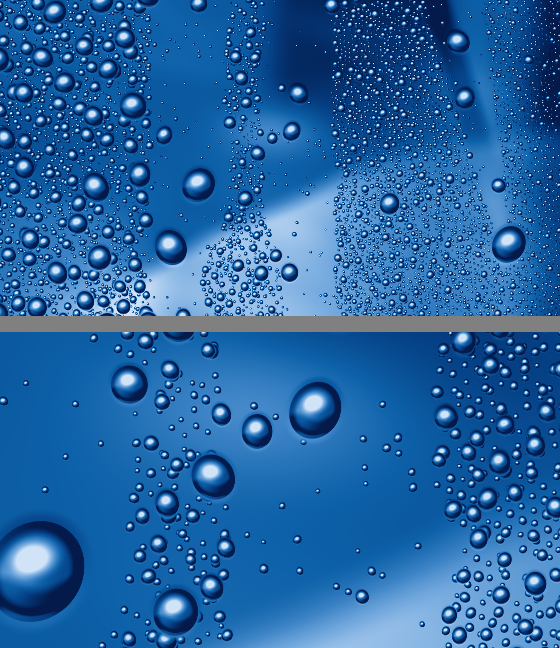
Top, the full canvas; bottom, a detail of the centre.
Give the GLSL for this texture, as a WebGL 1 fragment shader.

```glsl
precision highp float;
// Water drops condensed on blue glass, with clear lanes where water has run off.
// Staggered, jittered grids scatter the drops; zones set the odds of each size.
// Light is summed as one tone value, then coloured through a six-step blue ramp.
uniform vec2 u_resolution;

const vec3 NAVY = vec3(0.01, 0.10, 0.29);
const vec3 DEEP = vec3(0.02, 0.25, 0.52);
const vec3 MID  = vec3(0.05, 0.38, 0.66);
const vec3 SKY  = vec3(0.23, 0.51, 0.77);
const vec3 PALE = vec3(0.48, 0.68, 0.88);
const vec3 GLINT = vec3(0.82, 0.89, 0.97);

const float BASE_TONE = 1.75;
const float BAND_LIGHT = 2.35;
const float HALO = 1.28;        // clear ring around a drop, in drop radii
const float MAX_STRETCH = 0.18;

// Odds of a drop per zone: left, strip, middle and right, clear lane
const vec4 MIST_ODDS  = vec4(0.40, 0.50, 0.75, 0.05);
const vec4 SMALL_ODDS = vec4(0.50, 0.55, 0.72, 0.02);
const vec4 BEAD_ODDS  = vec4(0.70, 0.70, 0.65, 0.01);
const vec4 BOLD_ODDS  = vec4(0.80, 0.28, 0.03, 0.01);
const vec4 LARGE_ODDS = vec4(0.72, 0.00, 0.00, 0.00);
const vec4 GIANT_ODDS = vec4(0.00, 0.00, 0.05, 0.65);

float hash(vec2 p) {
  return fract(sin(dot(p, vec2(127.1, 311.7))) * 43758.5);
}

float noise(vec2 p) {
  vec2 i = floor(p), f = fract(p);
  f = f * f * (3.0 - 2.0 * f);
  return mix(mix(hash(i), hash(i + vec2(1, 0)), f.x),
             mix(hash(i + vec2(0, 1)), hash(i + vec2(1, 1)), f.x), f.y);
}

float between(float lo, float hi, float soft, float x) {
  return smoothstep(lo - soft, lo + soft, x) * (1.0 - smoothstep(hi - soft, hi + soft, x));
}

// Slanted lane on the right, narrowing towards its foot
float slantLane(vec2 p, float soft) {
  float s = (p.y - 0.24) / 0.76;
  return between(mix(1.57, 1.34, s), mix(1.61, 1.53, s), soft, p.x)
       * smoothstep(0.18, 0.26, p.y);
}

// Weights of the four zones at a point
vec4 zones(vec2 p) {
  float slant = slantLane(p, 0.004);
  p.x += 0.03 * (noise(p * 9.0) - 0.5);
  float stripLeft = 0.64 + 0.08 * smoothstep(0.0, 0.45, p.y);
  float stripRight = 0.90 - 0.07 * smoothstep(0.05, 0.4, p.y);
  float left = 1.0 - step(0.47, p.x);
  float strip = step(stripLeft, p.x) * (1.0 - step(stripRight, p.x));
  float right = step(1.06, p.x) * (1.0 - slant);
  return vec4(left, strip, right, 1.0 - left - strip - right);
}

// Blurred scene behind the glass
float backdrop(vec2 p) {
  float edge = min(0.143 + 0.5 * (p.x - 0.46), 0.45 + 0.2 * (p.x - 1.06));
  edge += 0.05 * (noise(p * 3.0) - 0.5);
  float soft = 0.05 + 0.2 * (1.0 - smoothstep(0.1, 0.5, p.x));
  float band = 1.0 - smoothstep(-soft, soft, p.y - edge);
  float tone = BASE_TONE + 0.8 * (noise(p * vec2(2.2, 3.5) + p.yx) - 0.5);
  tone += 0.45 * (noise(p * vec2(5.0, 11.0) + 2.0 * p.yx) - 0.5);
  tone += BAND_LIGHT * band * mix(1.0, 0.52, smoothstep(0.9, 1.4, p.x));
  tone += 1.5 * (1.0 - smoothstep(0.0, 0.6, p.y)) * (1.0 - smoothstep(0.3, 0.6, p.x));
  tone -= 1.2 * smoothstep(0.5, 0.8, p.y) * between(0.85, 1.4, 0.09, p.x);
  vec2 patchPos = (p - vec2(0.87, 0.59)) * vec2(7.0, 13.0);
  tone += 1.5 * exp(-dot(patchPos, patchPos));
  float slab = between(1.34, 1.42, 0.025, p.x + 0.3 * (p.y - 1.0));
  tone -= 1.4 * slab * smoothstep(0.4, 0.7, p.y);
  tone += 0.35 * slantLane(p, 0.03);
  return tone - 2.1 * smoothstep(1.58, 1.78, p.x);
}

// Tone inside a drop, q running over the unit disc
float dropTone(vec2 q) {
  float d = length(q);
  float glint = length((q - vec2(-0.03, 0.28)) * vec2(1.9, 2.5));
  vec2 glow = (q - vec2(-0.38, -0.12)) * 2.2;
  float horizon = q.y + 0.1 + 0.12 * sin(4.0 * q.x + 1.0);
  float tone = 1.8 - 0.9 * q.x;
  tone += 3.6 * (1.0 - smoothstep(0.25, 1.3, glint)) + 1.5 * exp(-dot(glow, glow));
  tone -= 1.5 * smoothstep(0.0, 0.3, -horizon) + 1.9 * smoothstep(0.65, 0.92, d);
  return tone + 2.8 * smoothstep(0.82, 0.92, d) * smoothstep(0.55, 0.9, -q.y);
}

// One layer of drops; radii are fractions of the cell, so each drop fits its cell
float addDrops(float tone, float back, vec2 p, float cell, float seed, vec2 radii, vec4 odds) {
  float c = cos(seed), s = sin(seed);
  mat2 turn = mat2(c, s, -s, c);
  vec2 g = turn * p / cell + seed * 7.3;
  float shift = 0.5 * mod(floor(g.y), 2.0);
  g.x += shift;
  vec2 id = floor(g);
  float pick = hash(id + 3.7 + seed);
  float r = mix(radii.x, radii.y, pow(hash(id + 19.1 + seed), 1.3));
  vec2 jitter = vec2(hash(id + 41.3), hash(id + 67.9)) - 0.5;
  vec2 offset = fract(g) - 0.5 - jitter * max(0.0, 1.0 - 2.9 * r);
  vec2 q = offset * cell * turn;
  vec2 centre = p - q;
  if (pick > dot(zones(centre), odds)) return tone;
  r *= cell * (1.0 - 0.35 * smoothstep(1.25, 1.75, centre.x) * step(cell, 0.1));
  q.x += 0.25 * jitter.x * q.y;
  q /= r * vec2(1.0, 1.0 + MAX_STRETCH * hash(id + 83.0));
  float d = length(q), blur = 0.6 / (u_resolution.y * r);
  tone = mix(tone, back - 0.1 - 0.6 * q.y, 1.0 - smoothstep(1.0, HALO, d));
  return mix(tone, dropTone(q), 1.0 - smoothstep(1.0 - blur, 1.0 + blur, d));
}

vec3 ramp(float t) {
  vec3 c = mix(NAVY, DEEP, clamp(t, 0.0, 1.0));
  c = mix(c, MID, clamp(t - 1.0, 0.0, 1.0));
  c = mix(c, SKY, clamp(t - 2.0, 0.0, 1.0));
  c = mix(c, PALE, clamp(t - 3.0, 0.0, 1.0));
  return mix(c, GLINT, clamp(t - 4.0, 0.0, 1.0));
}

void main() {
  vec2 p = gl_FragCoord.xy / u_resolution.y;
  float back = backdrop(p), tone = back;
  tone = addDrops(tone, back, p, 0.014, 0.4, vec2(0.17, 0.34), MIST_ODDS);
  tone = addDrops(tone, back, p, 0.024, 1.1, vec2(0.18, 0.34), SMALL_ODDS);
  tone = addDrops(tone, back, p, 0.037, 0.7, vec2(0.19, 0.34), BEAD_ODDS);
  tone = addDrops(tone, back, p, 0.072, 0.25, vec2(0.20, 0.34), BOLD_ODDS);
  tone = addDrops(tone, back, p, 0.125, 0.9, vec2(0.22, 0.35), LARGE_ODDS);
  tone = addDrops(tone, back, p, 0.2, 0.15, vec2(0.11, 0.27), GIANT_ODDS);
  gl_FragColor = vec4(ramp(tone), 1.0);
}
```
